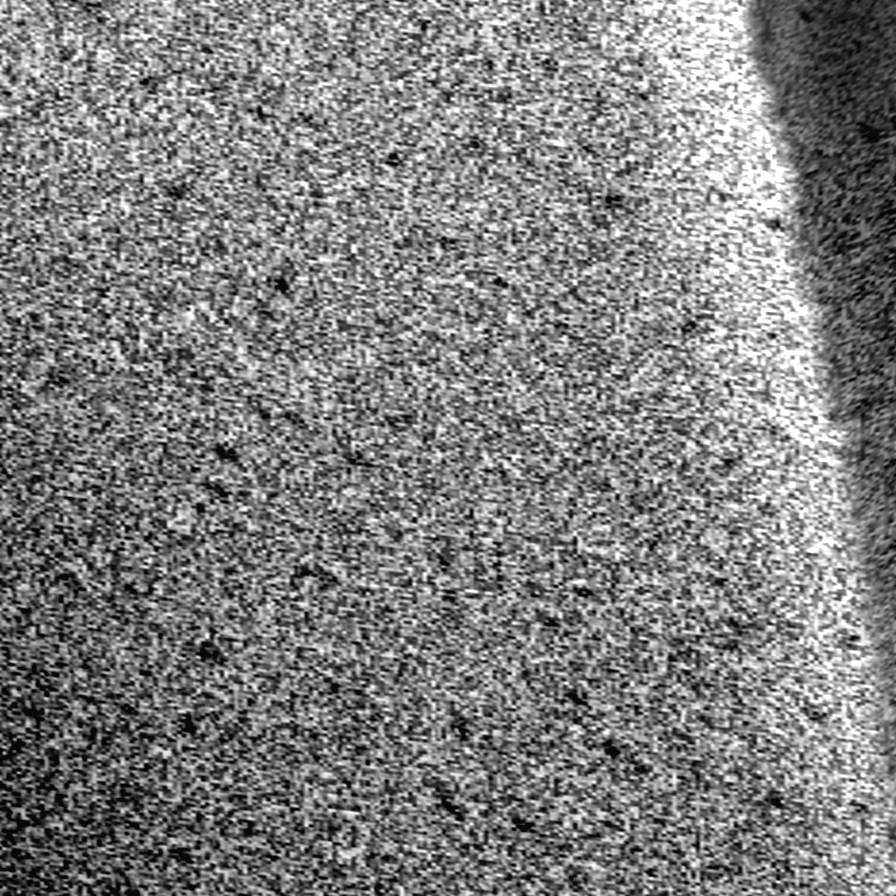
Reproduce this texture procedurally as a Shadertoy shader.

```glsl
#define GRAIN_FREQ vec2(190.0, 300.0)
#define GRAIN_GAIN 0.78
#define FINE_GAIN 0.46
#define PIT_CELLS 12.0
#define PIT_CHANCE 0.52
#define PIT_RADIUS 0.0085
#define PIT_DEPTH 0.55
#define GLOW_WIDTH 0.095
#define EDGE_SOFTNESS 0.014

float hash(vec2 p) {
    vec3 q = fract(p.xyx * vec3(0.1031, 0.1030, 0.0973));
    q += dot(q, q.yzx + 33.33);
    return fract((q.x + q.y) * q.z);
}

float valueNoise(vec2 p) {
    vec2 cell = floor(p);
    vec2 f = fract(p);
    f = f * f * (3.0 - 2.0 * f);
    float low = mix(hash(cell), hash(cell + vec2(1.0, 0.0)), f.x);
    float high = mix(hash(cell + vec2(0.0, 1.0)), hash(cell + 1.0), f.x);
    return mix(low, high, f.y);
}

float signedNoise(vec2 p) {
    return valueNoise(p) - 0.5;
}

// Slanted, horizontally drawn-out grain.
float grain(vec2 uv, float slant) {
    vec2 p = vec2(uv.x, uv.y + slant * uv.x) * GRAIN_FREQ;
    return GRAIN_GAIN * signedNoise(p + 17.0)
         + FINE_GAIN * signedNoise(p * vec2(1.23, 0.81) + 431.0);
}

// Curved border of the bright plate, leaning left towards the top.
float borderX(float y) {
    float wobble = 0.012 * signedNoise(vec2(y * 24.0, 3.0))
                 + 0.012 * signedNoise(vec2(y * 90.0, 9.0));
    return 1.012 - 0.11 * y - 0.07 * y * y + wobble;
}

// Scattered dark pits, each with a faint bright rim above it.
float pits(vec2 uv) {
    vec2 p = uv * PIT_CELLS;
    vec2 home = floor(p);
    float relief = 0.0;
    for (int j = -1; j <= 1; j++) {
        for (int i = -1; i <= 1; i++) {
            vec2 cell = home + vec2(i, j) + 50.0;
            if (hash(cell + 7.7) > PIT_CHANCE) continue;
            vec2 centre = cell - 50.0 + vec2(hash(cell + 21.3), hash(cell + 58.9));
            vec2 d = (p - centre) / PIT_CELLS;
            float size = PIT_RADIUS * mix(0.65, 1.25, hash(cell + 83.1));
            float strength = mix(0.5, 1.0, hash(cell + 112.4));
            d.y += 0.35 * d.x;
            d.x *= mix(0.65, 1.1, hash(cell + 140.2));
            vec2 rim = (d - vec2(-0.4, 1.3) * size) / size;
            relief -= PIT_DEPTH * strength * exp(-pow(dot(d, d) / (size * size), 1.5));
            relief += 0.13 * strength * exp(-dot(rim, rim));
        }
    }
    return relief;
}

void mainImage(out vec4 fragColor, in vec2 fragCoord) {
    vec2 uv = fragCoord / iResolution.xy;
    float inside = borderX(uv.y) - uv.x;

    // Plate: darker at the lower left, glowing along its border.
    float plate = 0.46 + 0.14 * uv.y;
    plate -= 0.28 * exp(-4.0 * uv.x) * (1.0 - uv.y);
    float glowReach = (inside - 0.02) / GLOW_WIDTH;
    plate += mix(0.18, 0.36, uv.y) * exp(-glowReach * glowReach);
    plate += 0.07 * signedNoise(uv * vec2(30.0, 48.0));
    plate += grain(uv, 0.12) + pits(uv);

    // Shaded band beyond the border, smoother near the top.
    float band = 0.35 - 0.15 * smoothstep(0.0, 0.11, -inside);
    band += 0.12 * signedNoise(vec2(uv.x * 34.0, uv.y * 4.0));
    band += 0.18 * signedNoise(vec2(uv.x * 32.0, (uv.y - 0.3 * uv.x) * 75.0))
          * (1.0 - smoothstep(0.86, 0.96, uv.y));
    band += mix(0.6, 0.3, smoothstep(0.7, 1.0, uv.y)) * grain(uv, -0.35);
    band += 0.5 * pits(uv);

    float softness = mix(2.0, 1.0, uv.y) * EDGE_SOFTNESS;
    float tone = mix(band, plate, smoothstep(-softness, softness, inside));
    fragColor = vec4(vec3(clamp(tone, 0.03, 1.0)), 1.0);
}
```
